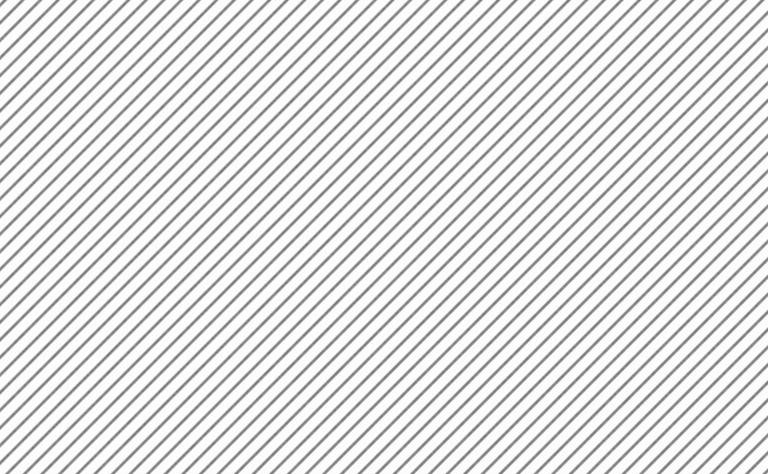
Write a Shadertoy shader that draws this pattern.

```glsl
const float STRIPES_ACROSS = 43.6;
const float FIRST_STRIPE = 0.3;      // offset of the first stripe, in repeats
const float HALF_WIDTH = 0.00186;    // lengths are fractions of the canvas width
const float EDGE_SOFTNESS = 0.00130;
const float GRAIN_CELLS = 340.0;
const vec3 PAPER = vec3(0.988);
const vec3 INK = vec3(0.515);

float hash(vec2 p) {
    return fract(sin(dot(p, vec2(127.1, 311.7))) * 43758.5453);
}

// Smooth one-dimensional noise, independent for each stripe
float stripeNoise(float along, float stripe) {
    float cell = floor(along);
    float t = smoothstep(0.0, 1.0, fract(along));
    return mix(hash(vec2(cell, stripe)), hash(vec2(cell + 1.0, stripe)), t);
}

// Perpendicular distance to the nearest 45 degree stripe centre
float stripeDistance(float phase, float count) {
    return abs(fract(phase + 0.5) - 0.5) / count * sqrt(0.5);
}

float softLine(float dist, float halfWidth, float softness) {
    return 1.0 - smoothstep(halfWidth - softness, halfWidth + softness, dist);
}

void mainImage(out vec4 fragColor, in vec2 fragCoord) {
    // Unit width, measured from the top left corner
    float pixel = 1.0 / iResolution.x;
    vec2 p = vec2(fragCoord.x, iResolution.y - fragCoord.y) * pixel;

    // Repeats across the diagonal
    float phase = (p.x + p.y) * STRIPES_ACROSS - FIRST_STRIPE;
    float stripe = floor(phase + 0.5);
    float dist = stripeDistance(phase, STRIPES_ACROSS);
    float line = softLine(dist, HALF_WIDTH, max(EDGE_SOFTNESS, 0.7 * pixel));

    // Faint tonal unevenness along each stripe
    float grain = stripeNoise((p.x - p.y) * GRAIN_CELLS, stripe) - 0.5;
    vec3 ink = INK + 0.07 * grain;

    fragColor = vec4(mix(PAPER, ink, line), 1.0);
}
```
